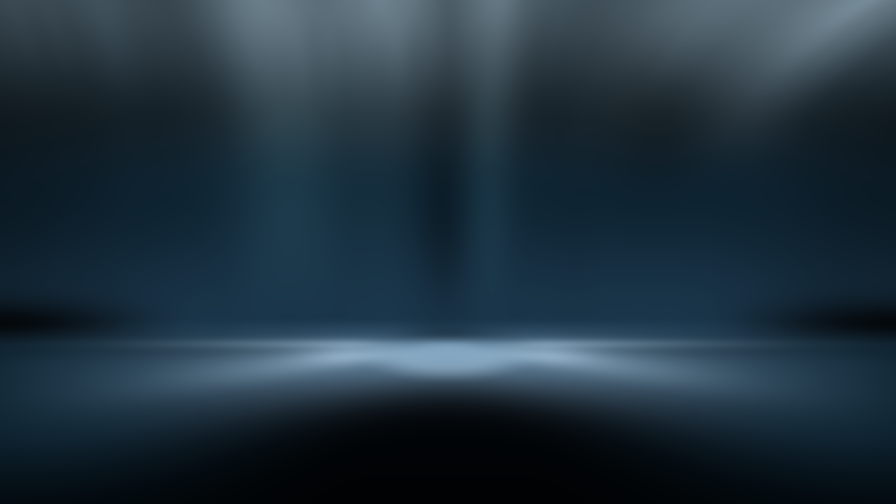
This background is drawn by a WebGL 1 fragment shader. Its source:

```glsl
precision highp float;
uniform vec2 u_resolution;

const float HORIZON = 0.356;
const float CENTER = 0.5;
const vec3 WALL_LOW = vec3(0.10, 0.205, 0.285);
const vec3 WALL_MID = vec3(0.057, 0.142, 0.20);
const vec3 WALL_HIGH = vec3(0.082, 0.128, 0.157);
const vec3 WALL_TOP = vec3(0.225, 0.285, 0.32);
const vec3 RAY_COLOR = vec3(0.25, 0.275, 0.29);
const vec3 COLUMN_COLOR = vec3(0.052, 0.082, 0.088);
const vec3 FLOOR_DARK = vec3(0.003, 0.016, 0.028);
const vec3 FLOOR_SIDE = vec3(0.02, 0.09, 0.135);
const vec3 FLOOR_GLOW = vec3(0.36, 0.47, 0.56);
const vec3 BEAM_COLOR = vec3(0.29, 0.30, 0.30);
const float STREAK_AMOUNT = 0.22;

float bell(float offset, float width) {
  float t = offset / width;
  return exp(-t * t);
}

float hash(vec2 p) {
  return fract(sin(dot(p, vec2(127.1, 311.7))) * 43758.5);
}

float noise(vec2 p) {
  vec2 cell = floor(p);
  vec2 f = fract(p);
  f = f * f * (3.0 - 2.0 * f);
  float low = mix(hash(cell), hash(cell + vec2(1.0, 0.0)), f.x);
  float high = mix(hash(cell + vec2(0.0, 1.0)), hash(cell + 1.0), f.x);
  return mix(low, high, f.y);
}

// Fine streaks stretched along the rays
float streaks(vec2 p) {
  float sum = 0.0;
  float weight = 0.5;
  vec2 scale = vec2(14.0, 2.5);
  for (int i = 0; i < 3; i++) {
    sum += weight * (noise(p * scale) - 0.5);
    scale *= vec2(2.0, 1.5);
    weight *= 0.5;
  }
  return sum;
}

vec3 wall(vec2 uv) {
  float side = abs(uv.x - CENTER);
  vec3 color = mix(WALL_LOW, WALL_MID, smoothstep(0.36, 0.62, uv.y));
  color = mix(color, WALL_HIGH, smoothstep(0.60, 0.80, uv.y));
  color = mix(color, WALL_TOP, smoothstep(0.75, 1.02, uv.y));
  color *= 1.0 - 0.28 * smoothstep(0.25, 0.52, side) * (1.0 - smoothstep(0.7, 0.9, uv.y));

  // Rays spread with height, more strongly on the right
  float lift = max(uv.y - 0.66, 0.0);
  float spread = mix(0.8, 4.0, smoothstep(0.4, 0.9, uv.x));
  float ray = CENTER + (uv.x - CENTER) / (1.0 + spread * lift * lift);
  float rays = 0.70 * bell(ray - 0.320, 0.065)
             + 0.70 * bell(ray - 0.445, 0.070)
             + 0.60 * bell(ray - 0.550, 0.036)
             + 0.50 * bell(ray - 0.700, 0.060)
             + 0.85 * bell(ray - 0.815, 0.062);
  float fade = smoothstep(0.62, 1.0, uv.y);
  color += RAY_COLOR * rays * fade;
  color *= 1.0 + STREAK_AMOUNT * streaks(vec2(ray, uv.y)) * (0.4 + 1.6 * fade);

  // Faint columns reach down to the floor
  float columnFade = smoothstep(0.34, 0.60, uv.y) * (1.0 - smoothstep(0.72, 0.95, uv.y));
  float columns = bell(uv.x - 0.325, 0.065) + 0.75 * bell(uv.x - 0.545, 0.030)
                + 0.35 * bell(uv.x - 0.43, 0.04);
  color += COLUMN_COLOR * columns * columnFade;
  color *= 1.0 - 0.22 * bell(uv.x - 0.495, 0.028) * bell(uv.y - 0.57, 0.17);
  color *= 1.0 - 0.25 * bell(uv.x - 0.73, 0.06) * bell(uv.y - 0.76, 0.13);

  // Shade where the wall meets the floor
  return color * (1.0 - 0.8 * bell(uv.y - HORIZON, 0.045) * smoothstep(0.28, 0.50, side));
}

vec3 floorBase(vec2 uv) {
  vec3 color = mix(FLOOR_DARK, FLOOR_SIDE, smoothstep(0.08, 0.48, abs(uv.x - CENTER)));
  return color * (0.4 + 0.6 * smoothstep(-0.02, 0.16, uv.y));
}

vec3 floorLight(vec2 uv) {
  float side = abs(uv.x - CENTER);

  // Broad pool of light with a rounded lower edge, deeper toward the sides
  float reachOut = sqrt(side * side + 0.008) - 0.09;
  float below = max(0.290 - 0.10 * reachOut - uv.y, 0.0);
  float pool = bell(below, 0.068 + 0.22 * reachOut) * bell(side, 0.37);
  float rim = 1.0 - smoothstep(0.295 - 0.07 * side, 0.372, uv.y);
  float notch = 1.0 - 0.6 * bell(side, 0.06) * smoothstep(0.315, 0.34, uv.y);

  // Mirrored beams, bright knots and the central disc
  float reach = smoothstep(0.03, 0.12, side);
  float slanted = bell(uv.y - (0.318 - 0.23 * side), 0.014 + 0.07 * side);
  slanted *= reach * bell(side - 0.10, 0.21);
  float level = bell(uv.y - 0.318, 0.010) * reach * bell(side - 0.10, 0.22);
  float knot = bell(side - 0.115, 0.055) * bell(uv.y - 0.296, 0.018);
  float disc = 1.0 - smoothstep(0.45, 1.35, length(vec2(side / 0.08, (uv.y - 0.290) / 0.040)));
  float beams = 0.50 * slanted + 0.52 * level + 0.32 * knot + 0.55 * disc;
  return (FLOOR_GLOW * pool * rim + BEAM_COLOR * beams) * notch;
}

void main() {
  vec2 uv = gl_FragCoord.xy / u_resolution;
  float wallMask = smoothstep(HORIZON - 0.065, HORIZON + 0.005, uv.y);
  vec3 color = mix(floorBase(uv), wall(uv), wallMask) + floorLight(uv);
  gl_FragColor = vec4(clamp(color, 0.0, 1.0), 1.0);
}
```
